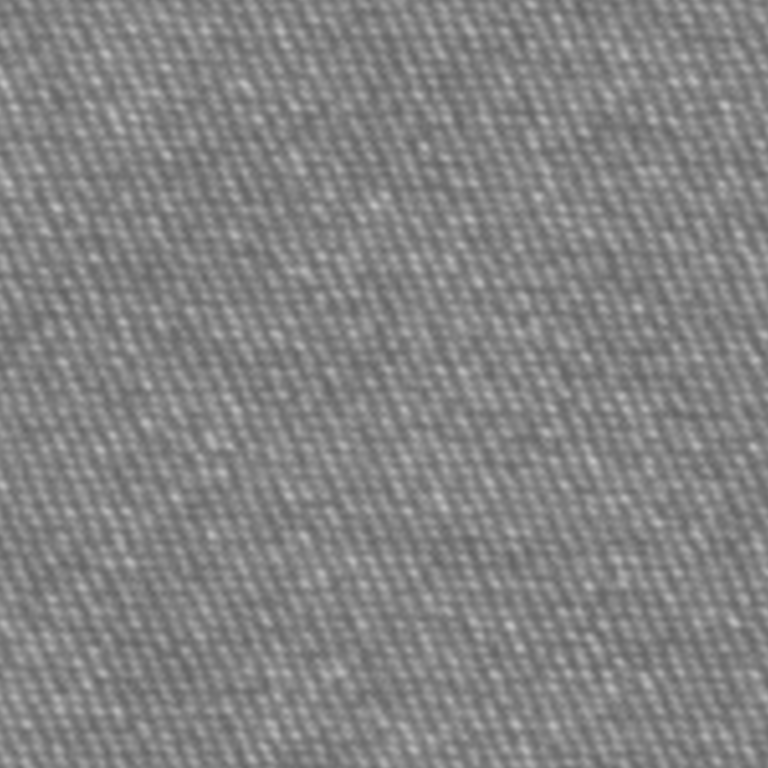
Write a WebGL 1 fragment shader that draws this texture.

```glsl
precision highp float;
// Soft grey twill cloth: steep diagonal ribs of uneven stitches with faint weft streaks.

uniform vec2 u_resolution;

const float RIBS_ACROSS = 41.0;
const float ROWS_DOWN = 61.0;
const float RIB_SLANT = 0.42;              // sideways travel per unit of height
const vec2 STITCH_SIZE = vec2(0.26, 0.34); // gaussian spread in cell units
const vec3 CLOTH_GREY = vec3(0.514);

// Sine-free hash giving three values in 0..1
vec3 hash3(vec2 cell) {
  vec3 q = fract(cell.xyx * vec3(0.1031, 0.1030, 0.0973));
  q += dot(q, q.yxz + 33.33);
  return fract((q.xxy + q.yzz) * q.zyx);
}

// Smooth value noise in -1..1
float noise(vec2 p) {
  vec2 cell = floor(p);
  vec2 f = fract(p);
  f = f * f * (3.0 - 2.0 * f);
  float low = mix(hash3(cell).x, hash3(cell + vec2(1.0, 0.0)).x, f.x);
  float high = mix(hash3(cell + vec2(0.0, 1.0)).x, hash3(cell + 1.0).x, f.x);
  return 2.0 * mix(low, high, f.y) - 1.0;
}

// Slanted grid: x counts ribs, y counts weft rows
vec2 twillGrid(vec2 p, float ribs, float rows, float slant) {
  return vec2(ribs * (p.x + slant * p.y), rows * p.y);
}

// Sum of soft stitches with varied strength and position, averaging near 1
float stitches(vec2 grid, vec2 size) {
  vec2 cell = floor(grid);
  float total = 0.0;
  for (int j = -2; j <= 2; j++) {
    for (int i = -1; i <= 1; i++) {
      vec2 id = cell + vec2(float(i), float(j));
      vec3 vary = hash3(id + 17.0);
      vec2 jitter = (vary.xy - 0.5) * vec2(0.20, 0.24);
      vec2 d = (grid - id - 0.5 - jitter) / size;
      float strength = 0.75 + 0.40 * vary.z + 0.45 * pow(vary.z, 8.0);
      total += strength * exp(-0.5 * dot(d, d));
    }
  }
  return total / (6.2832 * size.x * size.y);
}

void main() {
  vec2 p = gl_FragCoord.xy / u_resolution;

  // Slight drift of the threads
  vec2 drift = vec2(noise(p * 7.0 + 3.0), noise(p * 6.0 + 41.0)) * 0.0025;
  vec2 grid = twillGrid(p + drift, RIBS_ACROSS, ROWS_DOWN, RIB_SLANT);

  float shade = 0.108 * (stitches(grid, STITCH_SIZE) - 1.0);

  // Uneven weft yarn, broad wear and fine fibre grain
  shade += 0.022 * noise(vec2(p.x * 12.0, grid.y * 0.9) + 90.0);
  shade += 0.014 * noise(p * vec2(5.0, 11.0) + 60.0);
  shade += 0.034 * noise(p * 150.0 + 7.0);

  gl_FragColor = vec4(clamp(CLOTH_GREY + shade, 0.0, 1.0), 1.0);
}
```
